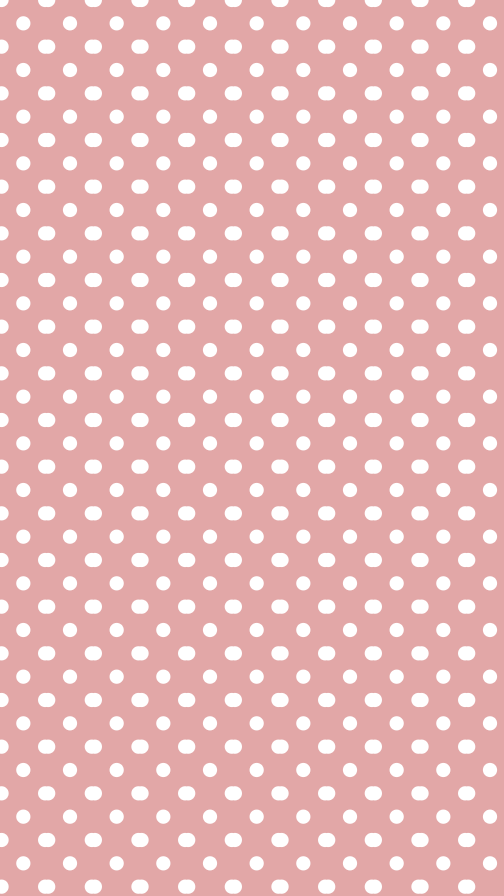
A Shadertoy shader for this pattern:

```glsl
const float TILES_DOWN = 19.2;      // repeats over the canvas height
const float DOT_RADIUS = 0.152;     // in tiles
const float TWIN_OFFSET = 0.033;    // half the distance between paired dots
const vec3 ROSE = vec3(0.886, 0.655, 0.655);
const vec3 WHITE = vec3(1.0);

// Offset from the nearest point of the unit lattice
vec2 nearestCell(vec2 p) {
    return fract(p + 0.5) - 0.5;
}

float dotDistance(vec2 p) {
    return length(p) - DOT_RADIUS;
}

// Union of two overlapping dots side by side
float twinDotDistance(vec2 p) {
    return dotDistance(vec2(abs(p.x) - TWIN_OFFSET, p.y));
}

void mainImage(out vec4 fragColor, in vec2 fragCoord) {
    // Tile coordinates measured from the upper left corner
    float tilesPerPixel = TILES_DOWN / iResolution.y;
    vec2 p = vec2(fragCoord.x, iResolution.y - fragCoord.y) * tilesPerPixel;

    // Twin dots on the corners, single dots in the tile centres
    float twins = twinDotDistance(nearestCell(p));
    float singles = dotDistance(nearestCell(p - 0.5));
    float d = min(twins, singles);

    // One pixel wide smooth edge
    float coverage = clamp(0.5 - d / tilesPerPixel, 0.0, 1.0);
    fragColor = vec4(mix(ROSE, WHITE, coverage), 1.0);
}
```
